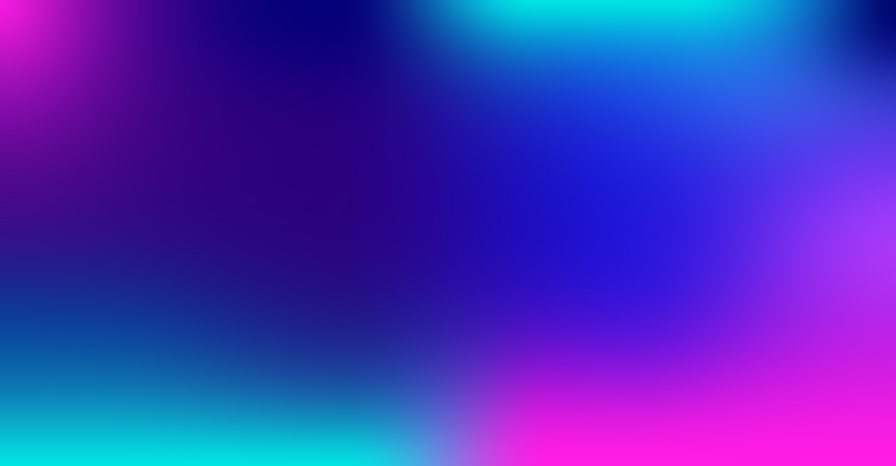
Reproduce this background procedurally as a WebGL 1 fragment shader.

```glsl
precision highp float;

uniform vec2 u_resolution;

#define INDIGO  vec3(0.17, 0.00, 0.49)
#define ROYAL   vec3(0.08, 0.06, 0.84)
#define NAVY    vec3(0.00, 0.00, 0.47)
#define MARINE  vec3(0.00, 0.12, 0.53)
#define AZURE   vec3(0.20, 0.36, 0.94)
#define VIOLET  vec3(0.55, 0.26, 1.00)
#define MAGENTA vec3(1.00, 0.11, 0.89)
#define CYAN    vec3(0.00, 0.89, 0.89)
#define SOFT_POWER 1.4

// Elliptical falloff, 1 at the centre
float glow(vec2 p, vec2 centre, vec2 radius, float power) {
    return exp(-pow(length((p - centre) / radius), power));
}

// Falloff with distance from a canvas edge
float edgeFade(float distanceIn, float reach, float power) {
    return exp(-pow(max(distanceIn, 0.0) / reach, power));
}

void main() {
    vec2 p = gl_FragCoord.xy / u_resolution;

    // Dark left, blue right
    vec3 color = mix(INDIGO, ROYAL, smoothstep(0.35, 0.72, p.x));

    // Broad tints
    color = mix(color, NAVY, glow(p, vec2(0.34, 1.0), vec2(0.18, 0.18), 2.0));
    color = mix(color, MARINE, 0.8 * glow(p, vec2(0.0, 0.28), vec2(0.3, 0.17), 2.0));
    color = mix(color, AZURE, glow(p, vec2(0.93, 0.82), vec2(0.22, 0.19), 2.0));
    color = mix(color, VIOLET, glow(p, vec2(1.02, 0.48), vec2(0.2, 0.26), 2.0));

    // Shaded upper right corner
    color = mix(color, NAVY * 0.9, glow(p, vec2(1.0), vec2(0.11, 0.19), 2.0));

    // Cyan band along the top
    float span = smoothstep(0.38, 0.6, p.x) * (1.0 - smoothstep(0.76, 1.02, p.x));
    color = mix(color, CYAN, span * edgeFade(1.0 - p.y, 0.14, SOFT_POWER));

    // Magenta upper left corner
    color = mix(color, MAGENTA, 0.95 * glow(p, vec2(0.0, 1.0), vec2(0.12, 0.27), SOFT_POWER));

    // Cyan to magenta rising from the bottom
    float side = smoothstep(0.38, 0.62, p.x);
    float cyanReach = mix(0.22, 0.17, smoothstep(0.1, 0.4, p.x));
    float magentaReach = mix(0.25, 0.4, smoothstep(0.7, 1.0, p.x));
    float cyanRise = edgeFade(p.y, cyanReach, SOFT_POWER);
    float magentaRise = edgeFade(p.y, magentaReach, 2.0);
    color = mix(color, mix(CYAN, MAGENTA, side), mix(cyanRise, magentaRise, side));

    gl_FragColor = vec4(color, 1.0);
}
```
